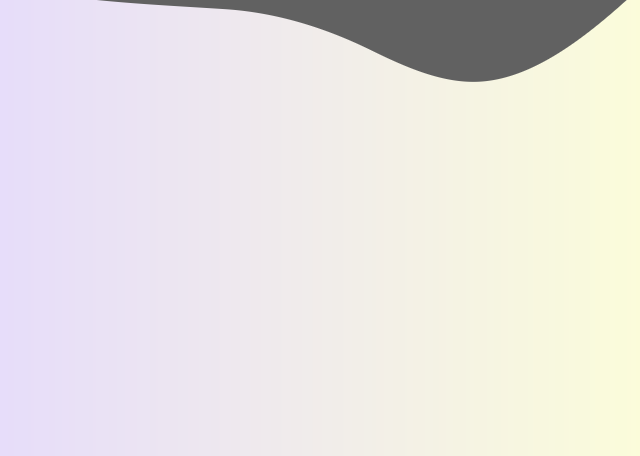
Reproduce this background procedurally as a WebGL 1 fragment shader.

```glsl
precision highp float;

uniform vec2 u_resolution;

// Cubic Hermite curve through knots a and b, each given as (x, depth, slope)
float hermite(vec3 a, vec3 b, float x) {
  float span = b.x - a.x;
  float t = (x - a.x) / span;
  float s = 1.0 - t;
  return s * s * ((1.0 + 2.0 * t) * a.y + t * span * a.z)
       + t * t * ((3.0 - 2.0 * t) * b.y - s * span * b.z);
}

// Depth of the wave below the top edge, as a fraction of the height
float waveDepth(float x) {
  vec3 start = vec3(0.151, 0.0, 0.141);
  vec3 shelf = vec3(0.3516, 0.0201, 0.0914);
  vec3 descent = vec3(0.5794, 0.1099, 0.689);
  vec3 trough = vec3(0.7396, 0.1795, 0.0);
  vec3 finish = vec3(0.9792, 0.0, -1.266);
  if (x < shelf.x) return hermite(start, shelf, x);
  if (x < descent.x) return hermite(shelf, descent, x);
  if (x < trough.x) return hermite(descent, trough, x);
  return hermite(trough, finish, x);
}

void main() {
  vec2 uv = gl_FragCoord.xy / u_resolution;

  // Lavender to pale yellow, left to right
  vec3 lavender = vec3(0.904, 0.866, 0.980);
  vec3 paleYellow = vec3(0.984, 0.988, 0.856);
  vec3 color = mix(lavender, paleYellow, uv.x);

  // Grey wave, smoothed across its edge
  float depth = waveDepth(uv.x);
  float rise = (waveDepth(uv.x + 1.0 / u_resolution.x) - depth) * u_resolution.y;
  float inside = (depth - 1.0 + uv.y) * u_resolution.y / sqrt(1.0 + rise * rise);
  color = mix(color, vec3(0.38), clamp(inside + 0.5, 0.0, 1.0));

  gl_FragColor = vec4(color, 1.0);
}
```
